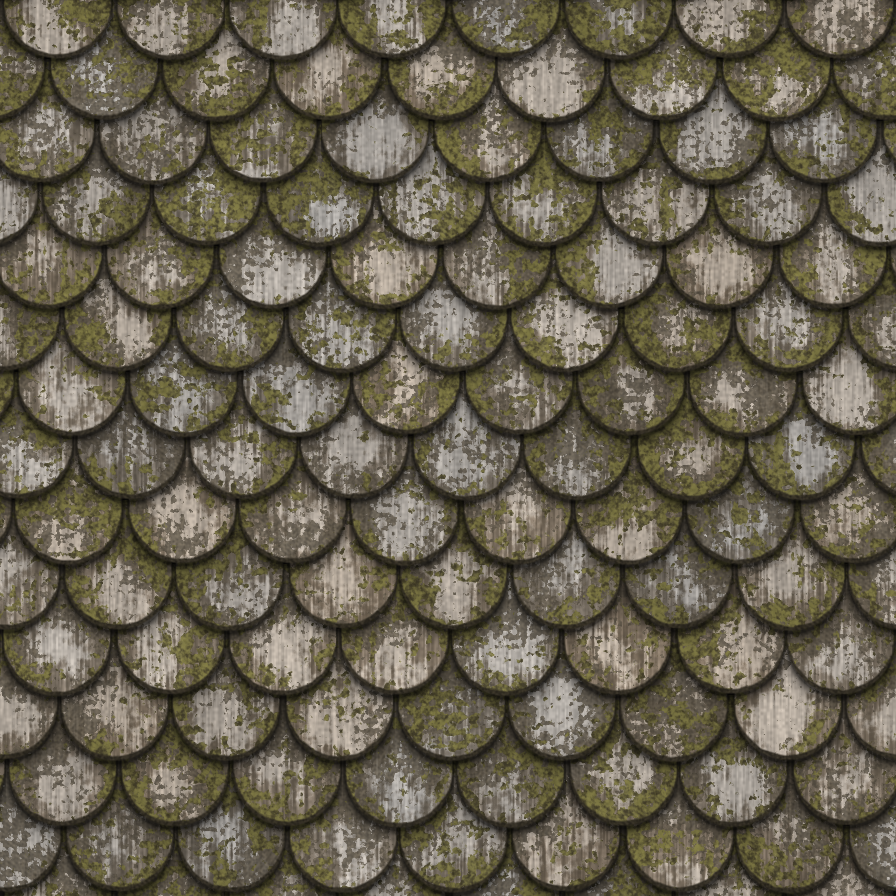
A three.js fragment shader for this texture:

```glsl
// Rows of weathered round-ended wooden roof shingles, speckled with moss.
#define COLUMNS 8.0
#define ROWS 14.0
#define RADIUS 0.481      // half width of a shingle, in columns
#define RIM 0.034         // thickness of the dark lower edge
#define SOFT 0.012        // edge smoothing
#define JITTER 0.028      // placement variation
#define SHADOW 0.05       // reach of the shadow below a shingle
#define MOSS_BIAS -0.06   // higher grows more moss
#define BLEACH_BIAS -0.12 // higher bleaches more wood

varying vec2 vUv;

const float TAU = 6.28319;
const vec3 GAP = vec3(0.13, 0.115, 0.09);
const vec3 EDGE = vec3(0.20, 0.18, 0.14);
const vec3 DIRT = vec3(0.345, 0.315, 0.265);
const vec3 WOOD_DARK = vec3(0.37, 0.34, 0.295);
const vec3 WOOD_LIGHT = vec3(0.55, 0.51, 0.46);
const vec3 BLEACHED = vec3(0.73, 0.71, 0.68);
const vec3 MOSS_DARK = vec3(0.23, 0.21, 0.13);
const vec3 MOSS_LIGHT = vec3(0.48, 0.46, 0.25);

float hash(vec2 p) {
  return fract(sin(dot(p, vec2(127.1, 311.7))) * 43758.5);
}

float noise(vec2 p) {
  vec2 i = floor(p), f = fract(p);
  f = f * f * (3.0 - 2.0 * f);
  return mix(mix(hash(i), hash(i + vec2(1.0, 0.0)), f.x),
             mix(hash(i + vec2(0.0, 1.0)), hash(i + 1.0), f.x), f.y);
}

// Octaves are turned against each other to hide the lattice
float fbm(vec2 p) {
  float sum = 0.0, amp = 0.533;
  for (int i = 0; i < 4; i++) {
    sum += amp * noise(p);
    p = mat2(1.6, 1.2, -1.2, 1.6) * p + 11.7;
    amp *= 0.5;
  }
  return sum;
}

// Distance to a U shape whose lowest point is the origin
float shingle(vec2 p) {
  return length(vec2(p.x, min(p.y - RADIUS, 0.0))) - RADIUS;
}

// Sideways shift of a row: half-step bond plus a slow drift
float rowShift(float row) {
  float a = TAU * row / ROWS;
  return 0.5 * mod(row, 2.0) + 0.02 + 0.098 * sin(a - 0.42) + 0.083 * cos(2.0 * a + 0.28);
}

vec3 surface(vec2 p, float d, vec2 id) {
  vec2 q = p + 50.0 * vec2(hash(id + 3.1), hash(id + 8.7));
  float clumps = fbm(q * 3.0) - 0.5;
  float specks = fbm(q * 16.0 + 5.0) - 0.5;
  float chips = fbm(q * 24.0 + 31.0) - 0.5;
  float grit = noise(mat2(0.8, 0.6, -0.6, 0.8) * q * 55.0);

  // Vertical wood grain
  float grain = 0.55 * noise(q * vec2(34.0, 2.5)) + 0.45 * noise(q * vec2(70.0, 6.0) + 7.0);
  vec3 col = mix(WOOD_DARK, WOOD_LIGHT, smoothstep(0.15, 0.85, grain));

  // Bleached streaks around the middle
  vec2 c = vec2(p.x, 0.75 * (p.y - 0.42));
  float middle = exp(-9.0 * dot(c, c));
  float bleach = BLEACH_BIAS + 0.5 * middle - 0.9 * clumps
               + 0.7 * specks + 0.45 * (grain - 0.5) + 0.22 * (hash(id + 1.3) - 0.5);
  vec3 pale = BLEACHED * (0.78 + 0.36 * grain);
  col = mix(col, pale, 0.88 * smoothstep(0.0, 0.34, bleach));
  col *= mix(vec3(0.98, 0.99, 1.01), vec3(1.02, 0.98, 0.94), hash(id + 6.2));

  // Brown dirt, flaking off in chips
  float dirt = 1.2 * (fbm(q * 2.6 + 23.0) - 0.5) + 1.25 * chips + 0.3 * (p.y - 0.4)
             + 0.12 - 0.3 * middle + 0.2 * (hash(id + 7.9) - 0.5);
  col = mix(col, DIRT * (0.8 + 0.4 * grit), 0.8 * smoothstep(-0.06, 0.1, dirt));

  // Moss clumps, thicker near the rim and the top
  float moss = MOSS_BIAS + 1.3 * clumps + 1.5 * specks + 0.26 * (hash(id) - 0.5) - 0.16 * middle
             + 0.14 * smoothstep(-0.25, -0.04, d) + 0.1 * smoothstep(0.4, 0.8, p.y);
  float tuft = 0.5 + 1.1 * chips + 0.35 * (grit - 0.5) + 0.5 * clumps;
  vec3 mossColor = mix(MOSS_DARK, MOSS_LIGHT, smoothstep(0.15, 0.85, tuft));
  col = mix(col, mossColor, 0.9 * smoothstep(-0.06, 0.13, moss));

  // Pits, uneven tone and the worn lower edge
  col *= 0.91 + 0.18 * noise(q * 36.0 + 9.0);
  col *= 0.94 + 0.12 * hash(id + 4.4);
  float wobble = 0.014 * (noise(q * 14.0) - 0.5);
  float face = shingle(p - vec2(0.0, RIM)) + 0.006 + wobble;
  return mix(col, EDGE * (0.65 + 0.5 * grit), 0.95 * smoothstep(-SOFT, SOFT, face));
}

void main() {
  float y = vUv.y * ROWS - 0.055 - 0.14 * sin(0.5 * TAU * vUv.y);
  float baseRow = floor(y);
  vec3 col = GAP;

  // Stack the rows upward: each higher one overlaps the one below
  for (int i = -1; i <= 1; i++) {
    float row = baseRow + float(i);
    float x = vUv.x * COLUMNS - rowShift(row);
    float cell = floor(x + 0.5);
    vec2 id = vec2(mod(cell, COLUMNS), mod(row, ROWS));
    vec2 p = vec2(x - cell, (y - row) * COLUMNS / ROWS);
    p += JITTER * (vec2(hash(id + 2.6), hash(id + 9.4)) - 0.5);

    float d = shingle(p);
    float shadowDist = max(shingle(p + vec2(0.0, 0.025)), 0.0);
    col *= 1.0 - 0.66 * exp(-shadowDist / SHADOW);
    if (d < SOFT) col = mix(col, surface(p, d, id), 1.0 - smoothstep(-SOFT, SOFT, d));
  }
  gl_FragColor = vec4(col, 1.0);
}
```
